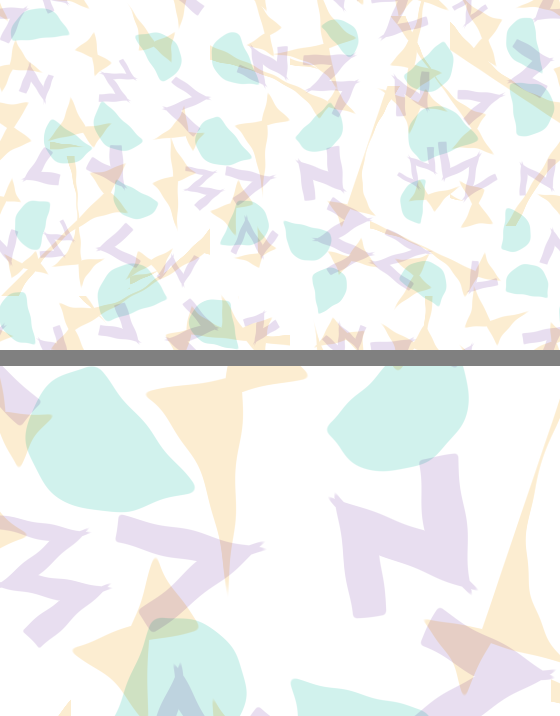
Top: the whole. Bottom: its middle third, enlarged.
A Shadertoy shader for this pattern:

```glsl
// Pastel confetti: mint arches, apricot bow ties and lilac zigzags on white.
// Each kind is a distance function scattered on its own wrapping, jittered
// grid; the three translucent layers are multiplied, so overlaps darken.

#define TILE vec2(1.6, 1.0)          // canvas size in units of its height
#define ARCH_GRID vec2(6.0, 4.0)     // whole numbers of cells, so it tiles
#define BOW_GRID vec2(7.0, 5.0)
#define ZIGZAG_GRID vec2(8.0, 4.0)
#define ARCH_RADIUS 0.070
#define BOW_LENGTH 0.053
#define STROKE 0.0125
#define JITTER 0.5
#define MINT vec3(0.82, 0.95, 0.93)
#define APRICOT vec3(0.99, 0.93, 0.82)
#define LILAC vec3(0.91, 0.87, 0.94)

const int ARCH = 0, BOW = 1, ZIGZAG = 2;

// Four random values per cell and salt
vec4 rand4(vec2 id, float salt) {
    float n = dot(id, vec2(12.9898, 78.233)) + salt * 37.719;
    return fract(sin(n + vec4(0.0, 1.37, 2.91, 4.53)) * 43758.5453);
}

// Maximum with a rounded corner of size k
float smoothMax(float a, float b, float k) {
    float h = max(k - abs(a - b), 0.0) / k;
    return max(a, b) + 0.25 * h * h * k;
}

// Dome on straight walls, cut by a tilted chord
float archShape(vec2 p, vec2 id) {
    vec4 r = rand4(id, 5.0);
    float drop = ARCH_RADIUS * mix(0.05, 0.85, r.x);
    float tilt = 1.3 * (r.y - 0.5);
    p.x += 0.35 * (r.z - 0.5) * p.y;
    p.x *= mix(0.85, 1.1, r.w);
    float dome = length(vec2(p.x, max(p.y, 0.0))) - ARCH_RADIUS;
    float chord = (tilt * p.x - p.y - drop) / length(vec2(1.0, tilt));
    return smoothMax(dome, chord, 0.01);
}

// Two uneven wedges that meet at a narrow waist
float bowShape(vec2 p, vec2 id) {
    vec4 slopes = 0.45 + 0.6 * rand4(id, 6.0), r = rand4(id, 7.0);
    vec2 side = p.x > 0.0 ? slopes.xy : slopes.zw;
    vec2 ends = p.x > 0.0 ? r.xy : r.zw;
    float slope = p.y > 0.0 ? side.x : side.y;
    float flank = (abs(p.y) - 0.009 - slope * abs(p.x)) / length(vec2(1.0, slope));
    float reach = BOW_LENGTH * mix(0.8, 1.2, ends.x);
    float end = abs(p.x) - reach - 3.0 * p.y * p.y + 0.7 * (ends.y - 0.5) * p.y;
    return smoothMax(flank, end, 0.007);
}

// Corner i of a zigzag with the given number of segments
vec2 zigzagCorner(float i, float segments, vec2 id) {
    vec2 shift = rand4(id, 10.0 + i).xy - 0.5;
    float side = mod(i, 2.0) * 2.0 - 1.0;
    return vec2((i - 0.5 * segments) * 0.042 + 0.016 * shift.x,
                side * (0.036 + 0.024 * shift.y));
}

// Tapered strokes, mitred where they meet
float zigzagShape(vec2 p, vec2 id) {
    vec4 r = rand4(id, 8.0);
    float segments = 2.0 + floor(3.0 * r.x);
    float halfWidth = STROKE * mix(0.75, 1.3, r.y) * (1.0 + 7.0 * (r.z - 0.5) * p.x);
    vec2 a = zigzagCorner(0.0, segments, id), b = zigzagCorner(1.0, segments, id);
    vec2 dir = normalize(b - a), cutA = dir;
    float d = 1.0;
    for (float i = 0.0; i < segments; i++) {
        vec2 c = zigzagCorner(i + 2.0, segments, id);
        vec2 next = i + 1.0 < segments ? normalize(c - b) : dir;
        vec2 cutB = normalize(dir + next);
        float across = abs(dot(p - a, vec2(-dir.y, dir.x))) - halfWidth;
        float along = max(dot(a - p, cutA), dot(p - b, cutB)) - 0.004;
        d = min(d, smoothMax(across, along, 0.004));
        a = b; b = c; dir = next; cutA = cutB;
    }
    return d;
}

// Coverage of one kind of shape, turned and scaled at random in each cell
float scatter(vec2 p, vec2 grid, int kind) {
    vec2 cell = TILE / grid, g = p / cell + float(kind) * vec2(0.37, 0.23);
    float nearest = 1.0;
    for (int y = -1; y <= 1; y++)
    for (int x = -1; x <= 1; x++) {
        vec2 corner = floor(g) + vec2(x, y), id = mod(corner, grid);
        vec4 r = rand4(id, float(kind));
        vec2 q = (g - corner - 0.5 - JITTER * (r.xy - 0.5)) * cell;
        float c = cos(6.2832 * r.z), s = sin(6.2832 * r.z);
        float size = kind == ZIGZAG ? mix(0.65, 1.3, r.w) : mix(0.78, 1.2, r.w);
        q = mat2(c, s, -s, c) * q / size;
        q += 0.0012 * sin(q.yx * 110.0 + 6.0 * r.xy);  // hand-cut edges
        float d = kind == ARCH ? archShape(q, id)
                : kind == BOW ? bowShape(q, id) : zigzagShape(q, id);
        nearest = min(nearest, d * size);
    }
    float soft = 0.7 / iResolution.y;
    return 1.0 - smoothstep(-soft, soft, nearest);
}

void mainImage(out vec4 fragColor, in vec2 fragCoord) {
    vec2 p = fragCoord / iResolution.xy * TILE;
    vec3 white = vec3(1.0);
    vec3 color = mix(white, MINT, scatter(p, ARCH_GRID, ARCH));
    color *= mix(white, APRICOT, scatter(p, BOW_GRID, BOW));
    color *= mix(white, LILAC, scatter(p, ZIGZAG_GRID, ZIGZAG));
    fragColor = vec4(color, 1.0);
}
```
